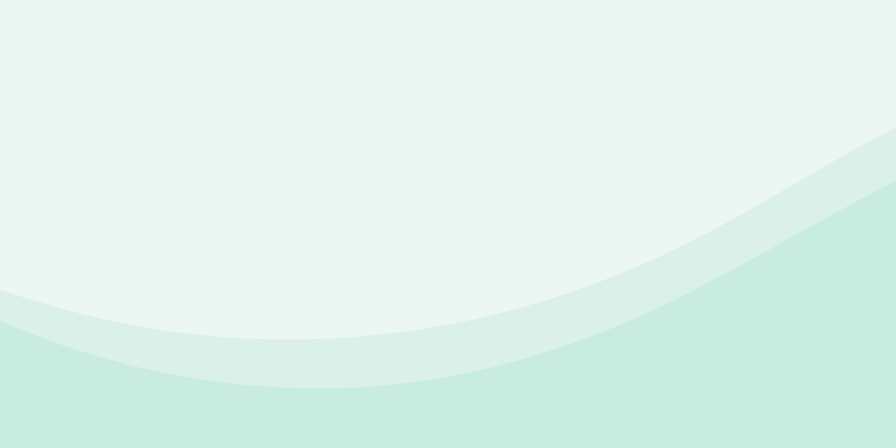
This background is drawn by a Shadertoy shader. Its source:

```glsl
// Two overlapping mint waves sweep below a pale, flat sky.
// Each crest is a smooth chain of cubic Hermite spans; the area under
// it is filled with one colour and an antialiased edge.

const vec3 SKY_COLOR        = vec3(0.926, 0.963, 0.952);
const vec3 BACK_WAVE_COLOR  = vec3(0.855, 0.941, 0.910);
const vec3 FRONT_WAVE_COLOR = vec3(0.784, 0.925, 0.878);

// Cubic through two knots, each holding (x, height, slope).
float hermiteSpan(vec3 a, vec3 b, float x) {
    float width = b.x - a.x;
    float t = (x - a.x) / width;
    float s = 1.0 - t;
    float ease = t * t * (3.0 - 2.0 * t);
    return mix(a.y, b.y, ease) + width * t * s * (a.z * s - b.z * t);
}

// Height of a crest that runs through four knots from left to right.
float crestHeight(vec3 start, vec3 trough, vec3 rise, vec3 end, float x) {
    if (x < trough.x) return hermiteSpan(start, trough, x);
    if (x < rise.x) return hermiteSpan(trough, rise, x);
    return hermiteSpan(rise, end, x);
}

// Coverage of the area below a crest, softened over about one pixel.
float fillBelow(float crest, float y) {
    float gap = crest - y;
    return clamp(0.5 + gap / fwidth(gap), 0.0, 1.0);
}

void mainImage(out vec4 fragColor, in vec2 fragCoord) {
    vec2 uv = fragCoord / iResolution.xy;

    // Crests, in fractions of the canvas
    float backCrest = crestHeight(vec3(0.0, 0.354, -0.70),
                                  vec3(0.319, 0.242, 0.0),
                                  vec3(0.781, 0.471, 1.03),
                                  vec3(1.0, 0.716, 1.02), uv.x);
    float frontCrest = crestHeight(vec3(0.0, 0.284, -0.87),
                                   vec3(0.358, 0.133, 0.0),
                                   vec3(0.781, 0.359, 1.05),
                                   vec3(1.0, 0.596, 1.01), uv.x);

    // Layers, back to front
    vec3 color = SKY_COLOR;
    color = mix(color, BACK_WAVE_COLOR, fillBelow(backCrest, uv.y));
    color = mix(color, FRONT_WAVE_COLOR, fillBelow(frontCrest, uv.y));
    fragColor = vec4(color, 1.0);
}
```
